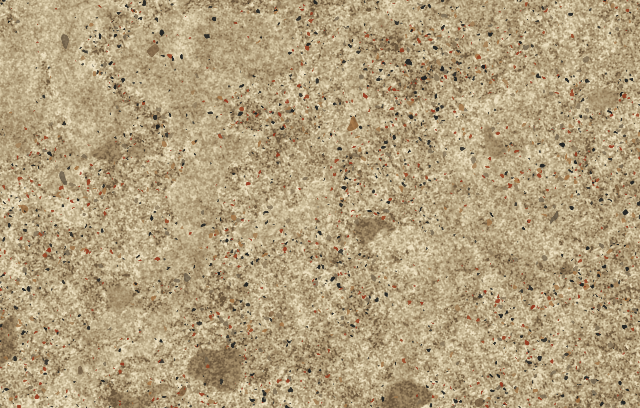
A Shadertoy shader for this texture:

```glsl
// Speckled sandy quartz stone with cream veins, brown patches and dark and red grains.

const vec3 DEEP  = vec3(0.42, 0.34, 0.24);
const vec3 SHADE = vec3(0.62, 0.53, 0.39);
const vec3 SAND  = vec3(0.72, 0.65, 0.51);
const vec3 CREAM = vec3(0.83, 0.77, 0.63);
const vec3 PALE  = vec3(0.93, 0.88, 0.76);
const vec3 OCHRE = vec3(0.64, 0.43, 0.23);
const vec3 RUST  = vec3(0.58, 0.18, 0.09);
const vec3 INK   = vec3(0.11, 0.12, 0.12);
const vec3 GREY  = vec3(0.43, 0.38, 0.30);

vec3 hash3(vec2 p, float seed) {
    vec3 q = fract(vec3(p.xyx + seed * 7.13) * vec3(0.1031, 0.1030, 0.0973));
    q += dot(q, q.yxz + 33.33);
    return fract((q.xxy + q.yzz) * q.zyx);
}

float noise(vec2 p, float seed) {
    vec2 i = floor(p), f = fract(p);
    f = f * f * (3.0 - 2.0 * f);
    float low = mix(hash3(i, seed).x, hash3(i + vec2(1, 0), seed).x, f.x);
    float high = mix(hash3(i + vec2(0, 1), seed).x, hash3(i + vec2(1, 1), seed).x, f.x);
    return mix(low, high, f.y);
}

float fbm(vec2 p, float seed) {
    float sum = 0.0, gain = 0.5;
    for (int i = 0; i < 5; i++) {
        sum += gain * noise(p, seed + float(i));
        p = mat2(1.6, 1.2, -1.2, 1.6) * p;
        gain *= 0.5;
    }
    return sum / 0.97;
}

vec2 turn(vec2 p, float angle) {
    float c = cos(angle), s = sin(angle);
    return vec2(c * p.x + s * p.y, c * p.y - s * p.x);
}

// Scattered irregular ellipses: x is the coverage, y a random tone per grain.
vec2 grains(vec2 p, float cells, float density, vec2 radii, float blur, float seed) {
    p *= cells;
    p += 0.3 * (vec2(noise(p * 3.0, seed), noise(p * 3.0, seed + 5.0)) - 0.5);
    vec2 home = floor(p), result = vec2(0);
    for (int y = -1; y <= 1; y++)
    for (int x = -1; x <= 1; x++) {
        vec2 cell = home + vec2(x, y);
        vec3 place = hash3(cell, seed + 11.0);
        vec3 look = hash3(cell, seed + 23.0);
        if (place.z > density) continue;
        float radius = mix(radii.x, radii.y, look.x);
        vec2 d = turn(p - cell - place.xy, look.y * 6.283);
        d.y *= mix(1.0, 1.8, look.z);
        float edge = blur * cells;
        float cover = 1.0 - smoothstep(-edge, edge, length(d) - radius);
        if (cover > result.x) result = vec2(cover, fract(look.x * 37.0 + look.z * 17.0));
    }
    return result;
}

// Stone tone from 0 (brown) to 4 (pale).
vec3 stoneRamp(float tone) {
    vec3 color = mix(DEEP, SHADE, clamp(tone, 0.0, 1.0));
    color = mix(color, SAND, clamp(tone - 1.0, 0.0, 1.0));
    color = mix(color, CREAM, clamp(tone - 2.0, 0.0, 1.0));
    return mix(color, PALE, clamp(tone - 3.0, 0.0, 1.0));
}

void mainImage(out vec4 fragColor, in vec2 fragCoord) {
    vec2 p = fragCoord / iResolution.y;
    float blur = 0.6 / iResolution.y;

    // Slanted, folded veins, strongest on the left
    vec2 warp = vec2(fbm(p * 4.5, 1.0), fbm(p * 4.5, 9.0)) - 0.5;
    vec2 flow = turn(p + 0.4 * warp, 0.95);
    float field = fbm(flow * vec2(3.2, 8.5), 17.0);
    float region = smoothstep(1.6, 0.4, p.x + 0.8 * (fbm(p * 2.5, 31.0) - 0.5));
    float vein = smoothstep(0.54, 0.62, field) * mix(0.35, 1.0, region);
    float rim = smoothstep(0.035, 0.0, abs(field - 0.57)) * mix(0.3, 1.0, region);
    float crease = smoothstep(0.03, 0.0, abs(field - 0.51)) * mix(0.3, 1.0, region);

    // Mottling and fine grit
    float tone = 1.95 + 1.5 * (fbm(p * 8.0 + 2.0 * warp, 41.0) - 0.5);
    tone += 2.2 * (fbm(p * 26.0 + 5.0 * warp, 45.0) - 0.5);
    float grit = 3.0 * (noise(turn(p, 0.4) * 270.0, 51.0) - 0.5);
    grit += 1.9 * (noise(turn(p, 1.1) * 120.0, 61.0) - 0.5);
    tone += grit * mix(1.0, 0.65, vein) + 0.2 * vein;
    tone += 1.0 * rim * noise(p * 30.0, 67.0) - 1.1 * crease * noise(p * 24.0, 71.0);

    // Pale and brown flakes
    vec2 flake = grains(p, 68.0, 0.45, vec2(0.1, 0.4), blur, 81.0);
    tone += flake.x * (flake.y * 2.8 - 1.4) * (1.0 - 0.6 * vein);

    // Large brown patches, shaded from one side to the other
    vec2 patchy = grains(p + 0.2 * warp, 6.0, 0.2, vec2(0.1, 0.42), 0.006, 93.0);
    float shading = 0.2 + 0.8 * patchy.y + 1.2 * (noise(flow * 9.0, 97.0) - 0.5);
    tone = mix(tone, shading + 0.35 * grit, 0.85 * patchy.x);
    vec3 color = stoneRamp(tone);

    // Coloured grains, sparse inside veins and patches
    float crowd = smoothstep(0.3, 0.65, fbm(p * 7.0, 101.0)) * 1.5 + 0.3;
    crowd *= (1.0 - 0.7 * vein) * (1.0 - 0.8 * patchy.x);
    vec2 grey = grains(p, 44.0, 0.14 * crowd, vec2(0.12, 0.34), blur, 111.0);
    color = mix(color, mix(GREY, SHADE, grey.y * 0.8), 0.8 * grey.x);
    vec2 ochre = grains(p, 44.0, 0.13 * crowd, vec2(0.1, 0.32), blur, 121.0);
    color = mix(color, mix(OCHRE, SHADE, 0.6 * ochre.y), 0.8 * ochre.x);
    vec2 pebble = grains(p, 14.0, 0.06, vec2(0.1, 0.22), blur, 131.0);
    color = mix(color, mix(OCHRE, GREY, pebble.y) * (0.95 + 0.06 * grit), 0.85 * pebble.x);
    vec2 rust = grains(p, 52.0, 0.09 * crowd, vec2(0.12, 0.3), blur, 141.0);
    color = mix(color, mix(RUST, OCHRE, 0.4 * rust.y), 0.9 * rust.x);
    vec2 ink = grains(p, 48.0, 0.14 * crowd, vec2(0.12, 0.3), blur, 151.0);
    color = mix(color, mix(INK, GREY, 0.4 * ink.y * ink.y), 0.95 * ink.x);
    vec2 dust = grains(p, 95.0, 0.09 * crowd, vec2(0.14, 0.3), blur, 161.0);
    color = mix(color, mix(INK, RUST, step(0.65, dust.y)), 0.75 * dust.x);

    fragColor = vec4(color, 1.0);
}
```
